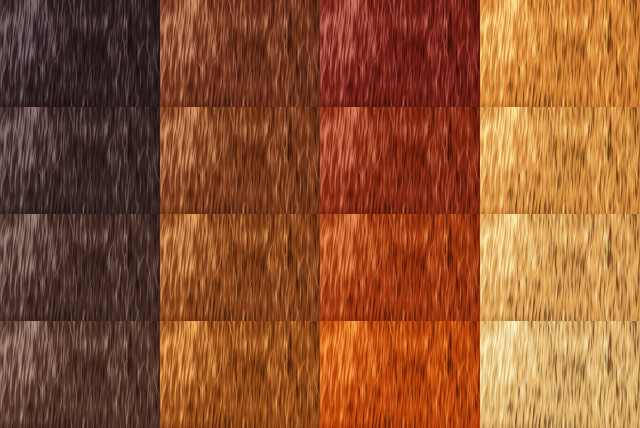
Give the GLSL for this texture, as a WebGL 1 fragment shader.

```glsl
precision highp float;
// A four by four chart of dyed hair swatches. Every cell repeats the same lock,
// made of stretched gradient noise, a gloss patch and thin stray hairs; its dye
// depends on the column (black, brown, red, blond) and lightens down the rows.

uniform vec2 u_resolution;

vec2 hash2(vec2 p) {
  vec2 k = vec2(dot(p, vec2(127.1, 311.7)), dot(p, vec2(269.5, 183.3)));
  return fract(sin(k) * 43758.5);
}

float corner(vec2 cell, vec2 offset, vec2 f) {
  return dot(hash2(cell + offset) * 2.0 - 1.0, f - offset);
}

float gradientNoise(vec2 p) {
  vec2 i = floor(p), f = fract(p);
  vec2 u = f * f * f * (f * (f * 6.0 - 15.0) + 10.0);
  float low = mix(corner(i, vec2(0.0), f), corner(i, vec2(1.0, 0.0), f), u.x);
  float high = mix(corner(i, vec2(0.0, 1.0), f), corner(i, vec2(1.0), f), u.x);
  return mix(low, high, u.y);
}

vec3 pickColumn(float column, vec3 black, vec3 brown, vec3 red, vec3 blond) {
  vec3 dark = mix(black, brown, step(0.5, column));
  return mix(dark, mix(red, blond, step(2.5, column)), step(1.5, column));
}

// Fine fibres that fan out slightly and wander along their length
float fibres(vec2 p) {
  float x = p.x - 0.07 * p.y * (1.0 - p.x) + 0.012 * gradientNoise(p * vec2(9.0, 3.0));
  float clumps = gradientNoise(vec2(x * 17.0, p.y * 1.3));
  float locks = gradientNoise(vec2(x * 43.0 + 7.0, p.y * 2.5));
  float strands = gradientNoise(vec2(x * 83.0 + 31.0, p.y * 4.5));
  float hairs = gradientNoise(vec2(x * 118.0 + 57.0, p.y * 7.0));
  return 0.20 * clumps + 0.36 * locks + 0.58 * strands + 0.52 * hairs;
}

// Thin, bent hairs lying loose over the lock
float strayHairs(vec2 p, float pixel) {
  float sum = 0.0;
  for (int i = 0; i < 44; i++) {
    vec2 seed = vec2(float(i), 3.7);
    vec2 shape = hash2(seed + 19.0) - 0.5;
    vec2 d = (p - hash2(seed)) * vec2(1.5, 1.0);
    float reach = 0.06 + 0.13 * hash2(seed + 41.0).x;
    float path = d.x - 0.55 * shape.x * d.y - 3.0 * shape.y * d.y * d.y;
    float line = 1.0 - smoothstep(0.002, 0.004 + pixel, abs(path));
    sum += line * (1.0 - smoothstep(0.6 * reach, reach, abs(d.y)));
  }
  return min(sum, 1.0);
}

vec3 swatches(vec2 uv, float pixel) {
  vec2 cell = clamp(floor(uv * 4.0), 0.0, 3.0);
  vec2 p = uv * 4.0 - cell;
  float lighten = pow((3.0 - cell.y) / 3.0, 1.25);

  // Dye and gloss colours, from the top row to the bottom row
  vec3 dye = mix(
    pickColumn(cell.x, vec3(0.18, 0.12, 0.13), vec3(0.44, 0.20, 0.11),
      vec3(0.46, 0.12, 0.08), vec3(0.84, 0.51, 0.19)),
    pickColumn(cell.x, vec3(0.33, 0.20, 0.16), vec3(0.60, 0.30, 0.09),
      vec3(0.75, 0.27, 0.04), vec3(0.88, 0.70, 0.41)), lighten);
  vec3 gloss = mix(
    pickColumn(cell.x, vec3(0.52, 0.43, 0.45), vec3(0.83, 0.57, 0.42),
      vec3(0.82, 0.46, 0.40), vec3(1.00, 0.88, 0.56)),
    pickColumn(cell.x, vec3(0.70, 0.58, 0.51), vec3(0.97, 0.70, 0.38),
      vec3(0.98, 0.64, 0.26), vec3(0.98, 0.95, 0.78)), lighten);

  // Gloss patch on the upper left, shade below it and towards the right
  vec2 shine = (p - vec2(0.06 + 0.10 * p.y, 0.64)) / vec2(0.19, 0.50);
  vec2 shade = (p - vec2(0.33, 0.0)) / vec2(0.28, 0.30);
  float tone = 0.44 + 0.34 * exp(-dot(shine, shine)) - 0.13 * exp(-dot(shade, shade));
  tone += 0.05 * (p.y - 0.5) - 0.04 * smoothstep(0.75, 1.0, p.x);
  tone += fibres(p);

  // Dark gap between two locks
  vec2 gap = (p - vec2(0.61 + 0.03 * p.y, 0.40)) / vec2(0.010, 0.26);
  tone -= 0.22 * exp(-dot(gap, gap));

  vec3 root = dye * vec3(0.50, 0.42, 0.38);
  vec3 color = mix(root, dye, smoothstep(0.0, 0.5, tone));
  color = mix(color, gloss, smoothstep(0.42, 1.08, tone));
  return mix(color, gloss, 0.42 * strayHairs(p, pixel));
}

void main() {
  // Four samples smooth the fibres and the cell borders
  vec3 color = vec3(0.0);
  for (int i = 0; i < 4; i++) {
    vec2 offset = vec2(mod(float(i), 2.0), floor(float(i) / 2.0)) * 0.5 - 0.25;
    vec2 uv = (gl_FragCoord.xy + offset) / u_resolution;
    color += 0.25 * swatches(uv, 2.0 / u_resolution.y);
  }
  gl_FragColor = vec4(color, 1.0);
}
```
